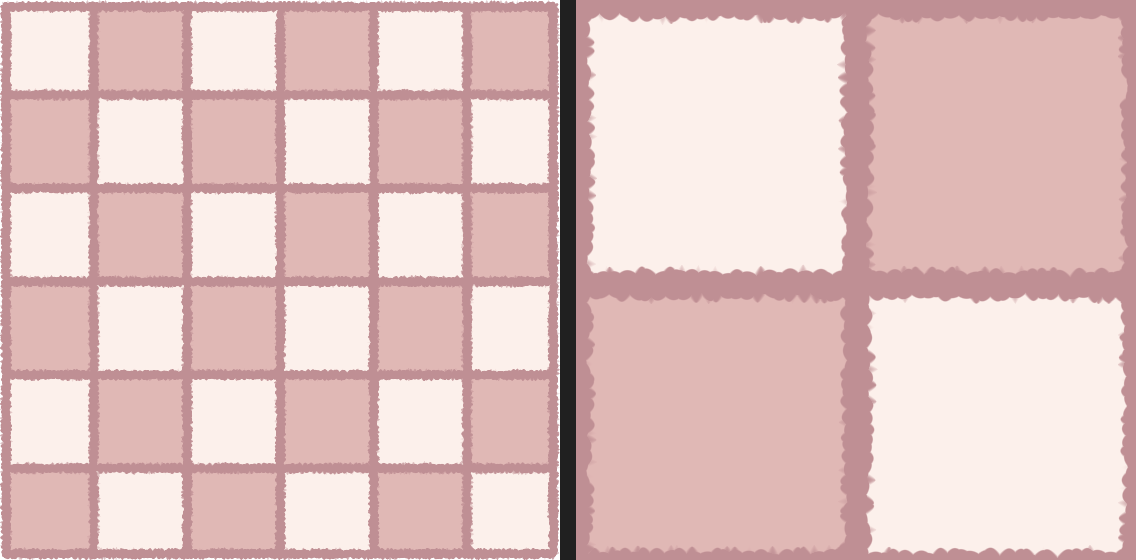
Left: the whole. Right: its middle third, enlarged.
This pattern is drawn by a Shadertoy shader. Its source:

```glsl
const float CELLS = 6.0;
const vec2 GRID_SHIFT = vec2(0.0008, -0.0028);
const float FRAME_LOW = 0.0110;
const float FRAME_HIGH = 0.9880;
const float HALF_WIDTH = 0.0083;

const vec3 PAPER = vec3(1.0);
const vec3 CREAM = vec3(0.99, 0.94, 0.92);
const vec3 ROSE = vec3(0.88, 0.72, 0.71);
const vec3 MAUVE = vec3(0.75, 0.56, 0.58);

vec2 hash22(vec2 p) {
    vec3 q = fract(p.xyx * vec3(0.1031, 0.1030, 0.0973));
    q += dot(q, q.yzx + 33.33);
    return fract((q.xx + q.yz) * q.zy);
}

// Distance to the nearest scattered feature point
float cellular(vec2 p) {
    vec2 cell = floor(p);
    vec2 local = fract(p);
    float nearest = 2.0;
    for (int y = -1; y <= 1; y++) {
        for (int x = -1; x <= 1; x++) {
            vec2 corner = vec2(x, y);
            vec2 toPoint = corner + hash22(cell + corner) - local;
            nearest = min(nearest, dot(toPoint, toPoint));
        }
    }
    return sqrt(nearest);
}

// Fine bristle dents with a slower waver of the hand
float edgeRoughness(vec2 p) {
    float dents = cellular(p * 150.0) - 0.47;
    float waver = sin(p.x * 71.0 + p.y * 43.0) + 0.6 * sin(p.y * 127.0 - p.x * 89.0);
    return 0.0058 * dents + 0.0004 * waver;
}

// Coverage of the closest stroke; "across" is normal to it, "along" follows it
float strokeCoverage(float across, float along, float shift, float roughness, float pixel) {
    float index = round((across - shift) * CELLS);
    float center = clamp(index / CELLS + shift, FRAME_LOW, FRAME_HIGH);
    float overshoot = max(max(FRAME_LOW - along, along - FRAME_HIGH), 0.0);
    float edge = length(vec2(across - center, overshoot)) - HALF_WIDTH + roughness;

    // The first and last inner strokes are drawn with a softer brush
    float isSoft = step(1.5, abs(index - 3.0)) * step(abs(index - 3.0), 2.5);
    float blur = max(mix(0.0009, 0.0018, isSoft), 0.75 * pixel);
    return 1.0 - smoothstep(-blur, blur, edge);
}

vec3 checkerColor(vec2 p) {
    vec2 cell = floor((p - GRID_SHIFT) * CELLS);
    return mix(ROSE, CREAM, mod(cell.x + cell.y, 2.0));
}

void mainImage(out vec4 fragColor, in vec2 fragCoord) {
    vec2 p = fragCoord / iResolution.xy;
    float pixel = 1.0 / min(iResolution.x, iResolution.y);
    float roughness = edgeRoughness(p);

    // Checks inside the frame, bare paper outside
    vec2 inside = step(vec2(FRAME_LOW), p) * step(p, vec2(FRAME_HIGH));
    vec3 color = mix(PAPER, checkerColor(p), inside.x * inside.y);

    // Brushed grid over the seams
    float upright = strokeCoverage(p.x, p.y, GRID_SHIFT.x, roughness, pixel);
    float level = strokeCoverage(p.y, p.x, GRID_SHIFT.y, roughness, pixel);
    color = mix(color, MAUVE, max(upright, level));

    fragColor = vec4(color, 1.0);
}
```
